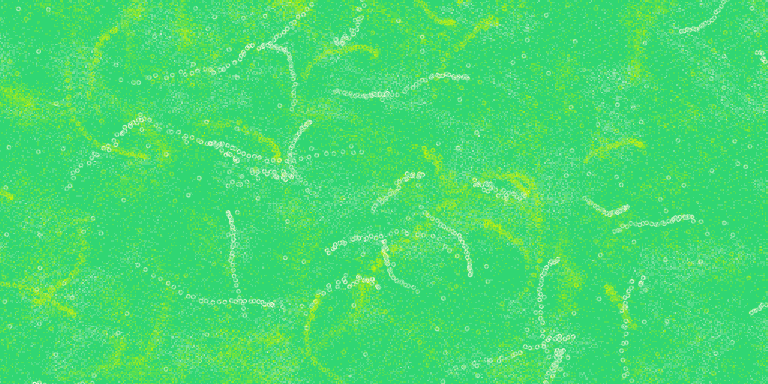
Reproduce this texture procedurally as a WebGL 1 fragment shader.

```glsl
precision highp float;
uniform vec2 u_resolution;

float hash(vec2 p) {
  return fract(sin(dot(p, vec2(127.1, 311.7))) * 43758.5453);
}

vec2 hash2(vec2 p) {
  return vec2(hash(p), hash(p + 71.3));
}

float noise(vec2 p) {
  vec2 i = floor(p), f = fract(p);
  f = f * f * (3.0 - 2.0 * f);
  return mix(mix(hash(i), hash(i + vec2(1, 0)), f.x),
             mix(hash(i + vec2(0, 1)), hash(i + vec2(1, 1)), f.x), f.y);
}

float fbm(vec2 p) {
  return 0.5 * noise(p) + 0.3 * noise(p * 2.1 + 17.0) + 0.2 * noise(p * 4.3 + 41.0);
}

// Tiny soft hollow bead
float bead(vec2 p, vec2 centre) {
  return 1.0 - smoothstep(0.1, 0.85, abs(distance(p, centre) - 1.15));
}

// Share of four fine specks that land in one grain
float specks(vec2 grain, float density, float seed) {
  float covered = 0.0;
  for (int k = 0; k < 4; k++) {
    covered += step(hash(grain + seed + float(k) * 5.37), density);
  }
  return covered / 4.0;
}

void main() {
  // The canvas is 256 grains high
  vec2 p = gl_FragCoord.xy / u_resolution.y * 256.0;
  vec2 extent = vec2(256.0 * u_resolution.x / u_resolution.y, 256.0);
  vec2 grain = floor(p);

  // Beaded trails that curl, spread out and shed mist
  float whiteBeads = 0.0, yellowBeads = 0.0, streak = 0.0;
  for (int i = 0; i < 60; i++) {
    float id = float(i);
    vec2 pos = hash2(vec2(id, 3.7)) * extent;
    if (distance(p, pos) > 130.0) continue;
    bool yellow = mod(id, 2.0) > 0.5;
    float angle = 6.2832 * hash(vec2(id, 9.1));
    angle -= 0.4 * sin(2.0 * angle);
    float curl = (hash(vec2(id, 5.3)) - 0.5) * 0.17;
    float pace = mix(1.2, 4.3, hash(vec2(id, 8.2)));
    float spread = mix(1.5, 7.0, pow(hash(vec2(id, 2.6)), 2.0));
    float misty = step(0.5, hash(vec2(id, 6.4)));
    for (int j = 0; j < 26; j++) {
      float t = float(j) / 26.0;
      pos += pace * (0.4 + 1.2 * t) * vec2(cos(angle), sin(angle));
      angle += curl + 0.08 * sin(t * 9.0 + id);
      vec2 away = p - pos;
      float d2 = dot(away, away);
      if (d2 > 200.0) continue;
      vec2 scatter = hash2(vec2(id, float(j) + 20.0)) - 0.5;
      float b = bead(p, pos + scatter * spread) * mix(1.0, 0.65, t);
      if (yellow) {
        yellowBeads = max(yellowBeads, b * (1.0 - 0.6 * misty));
        float reach = mix(12.0, 38.0, misty);
        streak = max(streak, exp(-d2 / reach) * mix(0.34, 0.07, sqrt(t)));
      } else {
        whiteBeads = max(whiteBeads, b);
      }
    }
  }

  // Stray single beads
  vec2 tile = floor(p / 15.0);
  vec2 stray = tile * 15.0 + 2.0 + 11.0 * hash2(tile + 0.4);
  float strayBead = 0.7 * bead(p, stray) * step(0.6, hash(tile + 5.9));
  if (hash(tile + 8.8) > 0.4) whiteBeads = max(whiteBeads, strayBead);
  else yellowBeads = max(yellowBeads, strayBead);

  // Drifting clouds set how densely the specks fall
  vec2 drift = 12.0 * vec2(noise(p / 30.0), noise(p / 30.0 + 60.0));
  float whiteCloud = fbm((p + drift) / vec2(32.0, 19.0));
  float yellowCloud = fbm((p - drift) / vec2(22.0, 25.0) + 90.0);
  float whiteMist = 0.018 + 0.19 * smoothstep(0.4, 0.85, whiteCloud);
  float yellowMist = 0.024 + 0.18 * smoothstep(0.4, 0.85, yellowCloud) + streak;

  // Layer paint from ground to beads
  float worn = mix(0.3, 1.0, hash(grain + 12.9));
  vec3 color = vec3(0.19, 0.84, 0.45);
  color = mix(color, vec3(0.76, 0.92, 0.79), specks(grain, whiteMist, 0.17));
  color = mix(color, vec3(0.68, 0.94, 0.04), specks(grain, yellowMist, 33.7));
  color = mix(color, vec3(0.82, 0.95, 0.04), yellowBeads * worn * 0.85);
  color = mix(color, vec3(0.98, 0.97, 0.87), whiteBeads * worn * 0.95);
  gl_FragColor = vec4(color, 1.0);
}
```
